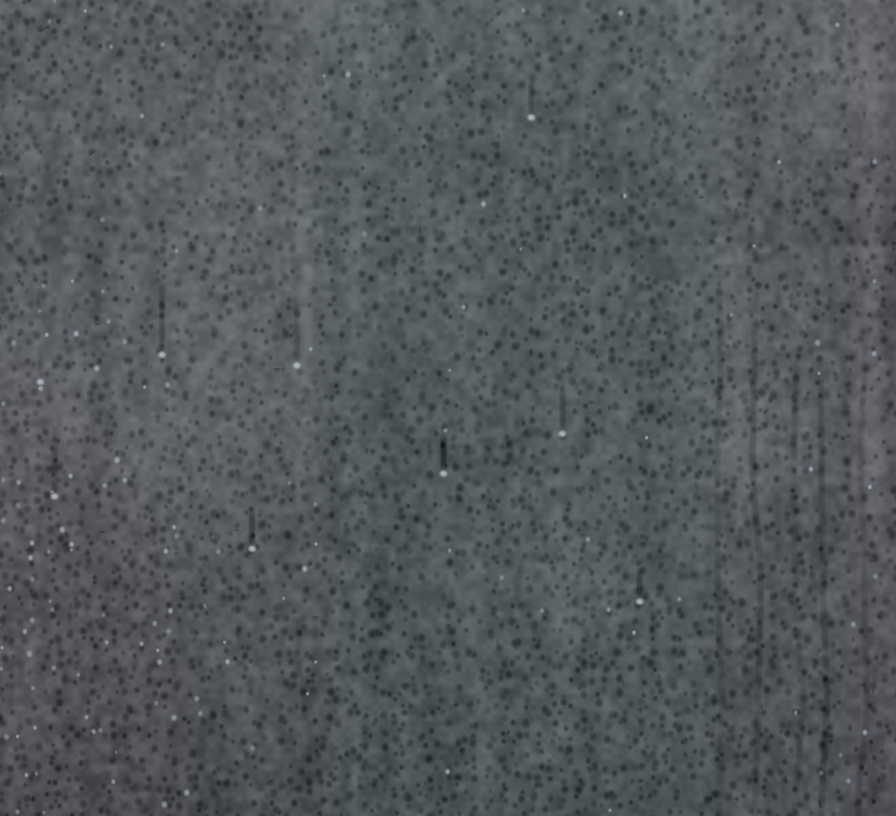
Write a Shadertoy shader that draws this texture.

```glsl
const float BASE_LIGHT = 0.372;
const vec3 CENTRE_TINT = vec3(-0.021, 0.004, 0.009);
const vec3 EDGE_TINT = vec3(-0.008, -0.003, 0.020);
const vec3 WARM_TINT = vec3(0.016, -0.006, -0.006);
const vec3 GLINT_COLOR = vec3(0.70, 0.73, 0.77);
const float SPECK_CELLS = 76.0;
const float SPECK_RADIUS = 0.46;
const float SPECK_DEPTH = 0.125;
const float GLINT_CELLS = 58.0;
const float GLINT_RADIUS = 0.25;
const float GRAIN_AMOUNT = 0.085;
const float STREAK_AMOUNT = 0.055;
const float CLOUD_AMOUNT = 0.055;
const int TRAIL_COUNT = 9;
const float TRAIL_WIDTH = 0.0055;
const float TRAIL_DEPTH = 0.12;
const int RUN_COUNT = 5;
const float RUN_WIDTH = 0.0065;
const float RUN_DEPTH = 0.095;

vec2 hash2(vec2 p) {
    vec3 q = fract(p.xyx * vec3(0.1031, 0.1030, 0.0973));
    q += dot(q, q.yzx + 33.33);
    return fract((q.xx + q.yz) * q.zy);
}

float noise(vec2 p) {
    vec2 cell = floor(p), f = fract(p);
    f = f * f * (3.0 - 2.0 * f);
    float low = mix(hash2(cell).x, hash2(cell + vec2(1, 0)).x, f.x);
    float high = mix(hash2(cell + vec2(0, 1)).x, hash2(cell + vec2(1, 1)).x, f.x);
    return mix(low, high, f.y);
}

// Noise centred on zero
float signedNoise(vec2 p) {
    return noise(p) - 0.5;
}

// Soft round spots scattered on a jittered grid
float spots(vec2 p, float radius, float density, float seed) {
    vec2 home = floor(p);
    float cover = 0.0;
    for (int y = -1; y <= 1; y++) {
        for (int x = -1; x <= 1; x++) {
            vec2 cell = home + vec2(x, y);
            vec2 place = hash2(cell + seed);
            vec2 kind = hash2(cell + seed + 71.0);
            vec2 offset = (p - cell - place) * vec2(1.0, 0.88);
            float size = radius * mix(0.65, 1.25, kind.x);
            float spot = 1.0 - smoothstep(size * 0.15, size, length(offset));
            float strength = mix(0.5, 1.0, hash2(cell + seed + 143.0).x);
            cover = max(cover, spot * strength * step(kind.y, density));
        }
    }
    return cover;
}

// Short dark drips; x is the shade, y the bright drop at the foot
vec2 dripTrails(vec2 p, float width) {
    vec2 result = vec2(0.0);
    for (int i = 0; i < TRAIL_COUNT; i++) {
        float id = float(i);
        vec2 h = hash2(vec2(id + 3.0, 19.0));
        vec2 k = hash2(vec2(id + 7.0, 53.0));
        vec2 foot = vec2(width * 0.75 * fract(id * 0.618 + 0.2 * h.x), 0.15 + 0.78 * h.y);
        vec2 d = p - foot;
        float len = mix(0.035, 0.11, k.x);
        float line = 1.0 - smoothstep(TRAIL_WIDTH * 0.25, TRAIL_WIDTH, abs(d.x));
        float span = smoothstep(0.0, 0.012, d.y) * (1.0 - smoothstep(len * 0.6, len, d.y));
        float drop = 1.0 - smoothstep(0.001, 0.006, length(d * vec2(0.85, 1.0)));
        result = max(result, vec2(line * span * mix(0.4, 1.0, k.y), drop));
    }
    return result;
}

// Long wavering runs along the right side
float longRuns(vec2 p, float width) {
    float shade = 0.0;
    for (int i = 0; i < RUN_COUNT; i++) {
        float id = float(i);
        vec2 h = hash2(vec2(id + 11.0, 37.0));
        float x = width - 0.035 - 0.042 * id - 0.012 * h.x;
        x += 0.012 * signedNoise(vec2(id * 9.0, p.y * 7.0));
        float line = 1.0 - smoothstep(RUN_WIDTH * 0.2, RUN_WIDTH, abs(p.x - x));
        float top = mix(0.5, 0.8, h.y);
        float fade = 1.0 - smoothstep(top - 0.12, top, p.y);
        float patchy = 0.45 + 0.55 * noise(vec2(id * 5.0, p.y * 9.0));
        shade = max(shade, line * fade * patchy * (mod(id, 2.0) < 0.5 ? 0.6 : 1.0));
    }
    return shade;
}

void mainImage(out vec4 fragColor, in vec2 fragCoord) {
    vec2 p = fragCoord / iResolution.y;
    float width = iResolution.x / iResolution.y;
    float leftSide = 1.0 - smoothstep(0.0, 0.45, p.x);
    float rightSide = smoothstep(width - 0.25, width, p.x);
    float lower = 1.0 - smoothstep(0.1, 0.7, p.y);

    // Broad light, clouds, vertical streaks and fine grain
    float cloud = signedNoise(p * 4.0 + 5.0) + 0.6 * signedNoise(p * 11.0);
    float streak = signedNoise(vec2(p.x * 32.0, p.y * 2.0))
                 + 0.6 * signedNoise(vec2(p.x * 75.0 + 9.0, p.y * 4.0));
    float grain = signedNoise(p * 85.0) + 0.7 * signedNoise(p * 150.0 + 31.0);
    float light = BASE_LIGHT + 0.055 * (p.y - 0.5) - 0.020 * leftSide - 0.012 * rightSide;
    light += CLOUD_AMOUNT * cloud + STREAK_AMOUNT * streak * (0.7 + 0.6 * rightSide);
    light += GRAIN_AMOUNT * grain;

    // Dark specks and drips
    float density = 0.55 + 0.2 * lower - 0.2 * rightSide + 0.4 * signedNoise(p * 7.0 + 21.0);
    float specks = spots(p * SPECK_CELLS, SPECK_RADIUS, density, 13.0);
    vec2 drips = dripTrails(p, width);
    light -= SPECK_DEPTH * specks + TRAIL_DEPTH * drips.x + RUN_DEPTH * longRuns(p, width);

    // Tint and bright glints
    vec3 color = light + mix(CENTRE_TINT, EDGE_TINT, max(0.7 * leftSide, rightSide));
    color += WARM_TINT * leftSide * lower;
    float glintDensity = 0.012 + 0.16 * leftSide * lower + 0.025 * leftSide + 0.03 * rightSide;
    float glints = spots(p * GLINT_CELLS, GLINT_RADIUS, glintDensity, 211.0);
    color = mix(color, GLINT_COLOR, max(0.75 * glints, 0.9 * drips.y));
    fragColor = vec4(clamp(color, 0.0, 1.0), 1.0);
}
```
